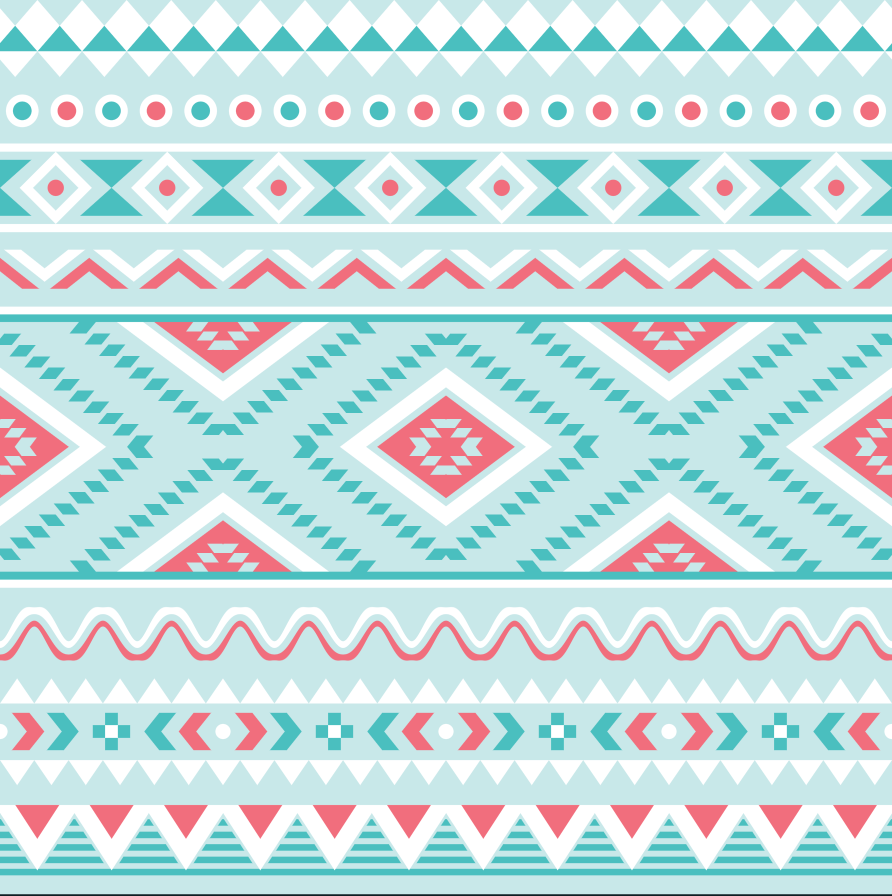
This pattern is drawn by a WebGL 2 fragment shader. Its source:

```glsl
#version 300 es
precision highp float;

uniform vec2 u_resolution;
out vec4 fragColor;

// Design units: the canvas is 765 wide and 768 high, y runs downward.
const vec2 SIZE = vec2(765.0, 768.0);
const vec3 PALE = vec3(0.785, 0.908, 0.914);
const vec3 WHITE = vec3(1.0);
const vec3 TEAL = vec3(0.29, 0.75, 0.75);
const vec3 PINK = vec3(0.945, 0.43, 0.49);
const vec3 EDGE = vec3(0.06, 0.12, 0.14);

// Signed offset from the nearest of count centres across the canvas.
float repeatX(float x, float count, float centre) {
    float period = SIZE.x / count;
    return mod(x - centre + 0.5 * period, period) - 0.5 * period;
}

float span(float v, float lo, float hi) { return max(lo - v, v - hi); }

// Triangle opening along +y from its apex.
float wedge(vec2 p, float slope) {
    return (abs(p.x) - slope * p.y) * inversesqrt(1.0 + slope * slope);
}

float rhombus(vec2 p, vec2 r) {
    return (dot(abs(p), 1.0 / r) - 1.0) / length(1.0 / r);
}

// Stepped ring of slanted blocks, mirrored in both axes.
float steps(vec2 p, float rowHeight, float rows, float first, float stride, float width, float slant) {
    vec2 a = abs(p);
    float row = floor(a.y / rowHeight);
    float x = a.x - first + stride * row - slant * fract(a.y / rowHeight);
    return max(span(x, 0.0, width) * 0.77, a.y - rows * rowHeight);
}

vec3 paint(vec3 base, vec3 ink, float d, float px) {
    return mix(base, ink, clamp(0.5 - d / px, 0.0, 1.0));
}

vec3 medallion(vec3 c, vec2 p, float px) {
    c = paint(c, TEAL, steps(p, 9.7, 10.0, 109.0, 12.6, 14.5, 8.0), px);
    c = paint(c, WHITE, rhombus(p, vec2(91.0, 68.0)), px);
    c = paint(c, PALE, rhombus(p, vec2(68.5, 51.0)), px);
    c = paint(c, PINK, rhombus(p, vec2(59.0, 44.0)), px);
    return paint(c, PALE, steps(p, 8.0, 3.0, 12.6, 9.0, 13.0, 6.0), px);
}

vec3 upperBands(vec3 c, vec2 p, float px) {
    // Triangle border
    float x = repeatX(p.x, 20.0, 13.0);
    c = paint(c, TEAL, max(wedge(vec2(x, p.y - 22.0), 0.87), p.y - 44.0), px);
    c = paint(c, WHITE, max(wedge(vec2(x, 66.0 - p.y), 0.87), 44.0 - p.y), px);
    c = paint(c, WHITE, rhombus(vec2(repeatX(p.x, 20.0, 32.1), p.y - 22.0), vec2(19.1, 22.0)), px);
    // Ringed dots in alternating colours
    float ring = length(vec2(repeatX(p.x, 20.0, 19.1), p.y - 95.0));
    vec3 dotInk = mod(floor(p.x * 20.0 / SIZE.x), 2.0) < 0.5 ? TEAL : PINK;
    c = paint(c, WHITE, ring - 14.0, px);
    c = paint(c, dotInk, ring - 8.0, px);
    // Hourglasses and diamonds between rules
    c = paint(c, WHITE, min(span(p.y, 123.0, 130.0), span(p.y, 192.0, 199.0)), px);
    vec2 glass = vec2(repeatX(p.x, 8.0, 0.0), abs(p.y - 161.0));
    c = paint(c, TEAL, max(wedge(glass, 1.12), glass.y - 24.0), px);
    vec2 gem = vec2(repeatX(p.x, 8.0, 47.8), p.y - 161.0);
    c = paint(c, WHITE, rhombus(gem, vec2(31.0)), px);
    c = paint(c, PALE, rhombus(gem, vec2(19.5)), px);
    c = paint(c, PINK, length(gem) - 7.0, px);
    // Interleaved zigzags
    float peak = p.y - 0.79 * abs(repeatX(p.x, 10.0, 0.0));
    float valley = p.y + 0.79 * abs(repeatX(p.x, 10.0, 38.25));
    c = paint(c, WHITE, max(span(valley, 230.0, 241.5) * 0.78, 214.0 - p.y), px);
    return paint(c, PINK, max(span(peak, 221.0, 232.5) * 0.78, p.y - 247.5), px);
}

vec3 lowerBands(vec3 c, vec2 p, float px) {
    // Twin waves
    float k = 6.2831853 * 13.0 / SIZE.x;
    float slope = 14.5 * k * sin(k * p.x);
    float wave = (p.y - 543.5 - 14.5 * cos(k * p.x)) * inversesqrt(1.0 + slope * slope);
    c = paint(c, WHITE, abs(wave + 5.5) - 2.9, px);
    c = paint(c, PINK, abs(wave - 5.5) - 2.5, px);
    // Facing rows of teeth
    float tooth = repeatX(p.x, 26.0, 14.7);
    c = paint(c, WHITE, max(wedge(vec2(tooth, p.y - 581.5), 0.685), p.y - 603.0), px);
    c = paint(c, WHITE, max(wedge(vec2(tooth, 673.0 - p.y), 0.685), 651.5 - p.y), px);
    // Chevrons, dots and crosses
    vec2 a = abs(vec2(repeatX(p.x, 4.0, 0.0), p.y - 627.0));
    float arrow = a.x + 0.8 * a.y;
    c = paint(c, PINK, max(span(arrow, 23.0, 38.0) * 0.78, a.y - 16.0), px);
    c = paint(c, TEAL, max(span(arrow, 53.0, 67.5) * 0.78, a.y - 16.0), px);
    c = paint(c, WHITE, length(a) - 6.5, px);
    vec2 b = vec2(abs(repeatX(p.x, 4.0, 95.6)), a.y);
    c = paint(c, TEAL, max(min(b.x, b.y) - 5.5, max(b.x, b.y) - 16.0), px);
    c = paint(c, WHITE, max(b.x, b.y) - 5.5, px);
    // Striped pyramids and hanging triangles
    float stripe = abs(mod(p.y - 699.6, 10.7) - 5.35) - 2.8;
    float pyramid = wedge(vec2(repeatX(p.x, 12.0, 0.0), p.y - 701.0), 0.65);
    c = paint(c, TEAL, max(max(stripe, pyramid), p.y - 745.0), px);
    c = paint(c, TEAL, span(p.y, 744.7, 750.3), px);
    float hang = repeatX(p.x, 12.0, 32.0);
    c = paint(c, WHITE, max(wedge(vec2(hang, 746.0 - p.y), 0.65), 690.0 - p.y), px);
    c = paint(c, PINK, max(wedge(vec2(hang, 719.0 - p.y), 0.65), 690.0 - p.y), px);
    return paint(c, EDGE, 766.5 - p.y, px);
}

vec3 centralBand(vec3 c, vec2 p, float px) {
    vec3 woven = medallion(PALE, vec2(repeatX(p.x, 2.0, 382.5), p.y - 383.0), px);
    float mirrored = abs(p.y - 383.0) - 107.0;
    woven = medallion(woven, vec2(repeatX(p.x, 2.0, 191.25), mirrored), px);
    c = paint(c, WHITE, span(p.y, 262.8, 503.8), px);
    c = paint(c, TEAL, span(p.y, 269.5, 496.8), px);
    return paint(c, woven, span(p.y, 276.0, 490.0), px);
}

void main() {
    float px = SIZE.y / u_resolution.y;
    vec3 sum = vec3(0.0);
    // Four samples per fragment
    for (int i = 0; i < 4; i++) {
        vec2 offset = vec2(i & 1, i >> 1) * 0.5 - 0.25;
        vec2 uv = (gl_FragCoord.xy + offset) / u_resolution;
        vec2 p = vec2(uv.x, 1.0 - uv.y) * SIZE;
        vec3 c = upperBands(PALE, p, 0.6 * px);
        c = lowerBands(c, p, 0.6 * px);
        sum += centralBand(c, p, 0.6 * px);
    }
    fragColor = vec4(sum * 0.25, 1.0);
}
```
